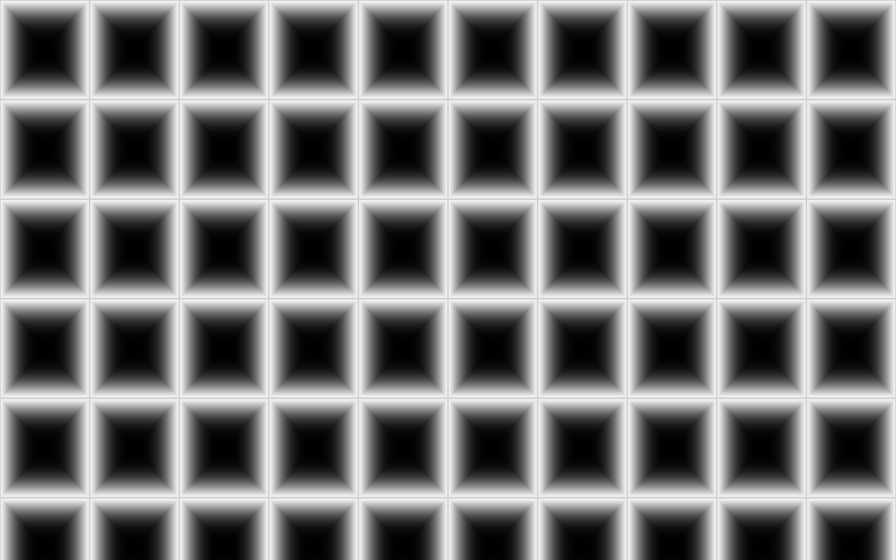
Give the GLSL for this pattern, as a Shadertoy shader.

```glsl
// Grid of dark square wells with soft bright rims and faint seams.
#define COLUMNS 10.0        // cells across the canvas width
#define ROWS_PER_WIDTH 9.0  // cells down, over a height equal to the width
#define DARK_SPREAD 3.3     // higher keeps the well darker for longer
#define RIM_ROUNDING 1.47   // higher flattens the bright rim
#define RIM_LEVEL 0.985
#define SEAM_WIDTH 0.012    // half width, as a share of half a cell
#define SEAM_DEPTH 0.18

// Square distance from the cell centre: 0 in the middle, 1 on the border.
float squareDistance(vec2 cell) {
    vec2 offset = abs(fract(cell) * 2.0 - 1.0);
    return max(offset.x, offset.y);
}

// Brightness from the black centre up to the rounded rim.
float wellProfile(float d) {
    return 1.0 - pow(max(1.0 - pow(d, DARK_SPREAD), 0.0), RIM_ROUNDING);
}

// Thin line on the border, softened to the pixel footprint.
float seamMask(float d, float pixel) {
    float coverage = min(1.0, 2.0 * SEAM_WIDTH / pixel);
    return coverage * smoothstep(1.0 - SEAM_WIDTH - pixel, 1.0, d);
}

void mainImage(out vec4 fragColor, in vec2 fragCoord) {
    // Rows are counted from the top edge, so the bottom row is cut off.
    vec2 position = vec2(fragCoord.x, iResolution.y - fragCoord.y) / iResolution.x;
    vec2 cell = position * vec2(COLUMNS, ROWS_PER_WIDTH);
    float pixel = 2.0 * COLUMNS / iResolution.x;

    float d = squareDistance(cell);
    float shade = RIM_LEVEL * wellProfile(d);
    shade *= 1.0 - SEAM_DEPTH * seamMask(d, pixel);
    fragColor = vec4(vec3(shade), 1.0);
}
```
